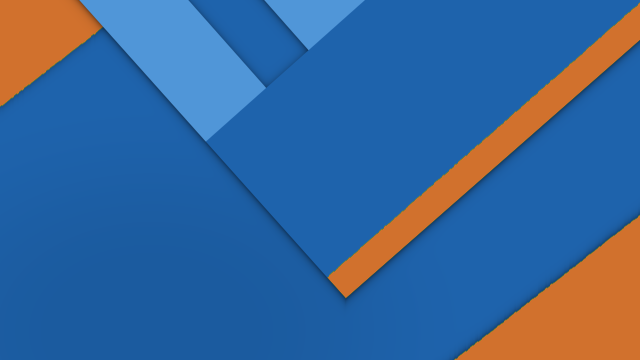
Give the GLSL for this background, as a Shadertoy shader.

```glsl
// Layered paper background: blue panels, pale bands and orange strips with soft shadows.

#define BLUE vec3(0.118, 0.388, 0.675)
#define DEEP_BLUE vec3(0.106, 0.357, 0.624)
#define PALE_BLUE vec3(0.314, 0.588, 0.847)
#define ORANGE vec3(0.820, 0.443, 0.176)
#define FRINGE vec3(0.500, 0.520, 0.140)
#define SHADOW_WIDTH 0.009
#define SHADOW_STRENGTH 0.45
#define FRINGE_WIDTH 0.0028
#define ROUGHNESS 0.0025
#define ROUGH_CELLS 150.0

// Signed distance to the line from a to b, positive on its left.
float side(vec2 p, vec2 a, vec2 b) {
    vec2 along = normalize(b - a);
    return dot(p - a, vec2(-along.y, along.x));
}

float hash(float n) {
    n = fract(n * 0.1031);
    n *= n + 33.33;
    return fract(n * (n + n));
}

// Antialiased coverage of a shape whose distance is positive inside.
float cover(float d) {
    float pixel = 1.0 / iResolution.y;
    return smoothstep(-0.7 * pixel, 0.7 * pixel, d);
}

// Brightness factor of a shadow fading with distance from an edge.
float shade(float d, float strength) {
    return 1.0 - strength * exp(-max(d, 0.0) / SHADOW_WIDTH);
}

// Irregular offset for the torn orange edges.
float rough(vec2 p) {
    return (hash(floor(p.x * ROUGH_CELLS)) - 0.5) * ROUGHNESS;
}

// Orange paper with an olive rim.
vec3 orangePaper(float d) {
    return mix(FRINGE, ORANGE, smoothstep(0.3, 1.0, d / FRINGE_WIDTH));
}

// Orange sheet laid over a base, with its shadow.
vec3 laySheet(vec3 base, float d, float strength) {
    return mix(base * shade(-d, strength), orangePaper(d), cover(d));
}

void mainImage(out vec4 fragColor, in vec2 fragCoord) {
    vec2 p = fragCoord / iResolution.xy * vec2(16.0 / 9.0, 1.0);
    float tear = rough(p);

    // Ground, darker towards the lower left
    float glow = length((p - vec2(0.42, 0.08)) * vec2(0.85, 1.2));
    vec3 color = mix(DEEP_BLUE, BLUE, smoothstep(0.2, 0.8, glow));

    // Orange corners
    float topCorner = side(p, vec2(0.0, 0.7014), vec2(0.287, 0.9236));
    float lowCorner = side(p, vec2(1.7778, 0.4028), vec2(1.2616, 0.0));
    color = laySheet(color, topCorner + tear, 0.22);
    color = laySheet(color, lowCorner + tear, 0.35);

    // Panel outline
    float leftEdge = side(p, vec2(0.2199, 1.0), vec2(0.9606, 0.1713));
    float lowEdge = side(p, vec2(0.9606, 0.1713), vec2(1.7778, 0.8889));
    float panel = min(leftEdge, lowEdge);

    // Pale bands parted by a shaded blue gap
    float bandsEnd = side(p, vec2(0.5741, 0.6088), vec2(1.0139, 1.0));
    float gapLeft = side(p, vec2(0.5231, 1.0), vec2(0.7384, 0.7569));
    float gapRight = side(p, vec2(0.8565, 0.8611), vec2(0.7338, 1.0));
    float gap = min(gapLeft, gapRight);
    vec3 gapColor = BLUE * shade(gapLeft, 0.25) * shade(gapRight, 0.4) * shade(bandsEnd, 0.2);
    vec3 face = mix(PALE_BLUE, gapColor, cover(gap));
    face = mix(face, BLUE, cover(-bandsEnd));

    // Orange strip along the lower side
    float strip = -side(p, vec2(0.9074, 0.2292), vec2(1.7778, 0.9931)) + tear;
    vec3 stripColor = orangePaper(min(strip, panel + 0.4 * FRINGE_WIDTH));
    face = mix(face, stripColor, cover(strip));

    color = mix(color * shade(-panel, SHADOW_STRENGTH), face, cover(panel));
    fragColor = vec4(color, 1.0);
}
```
